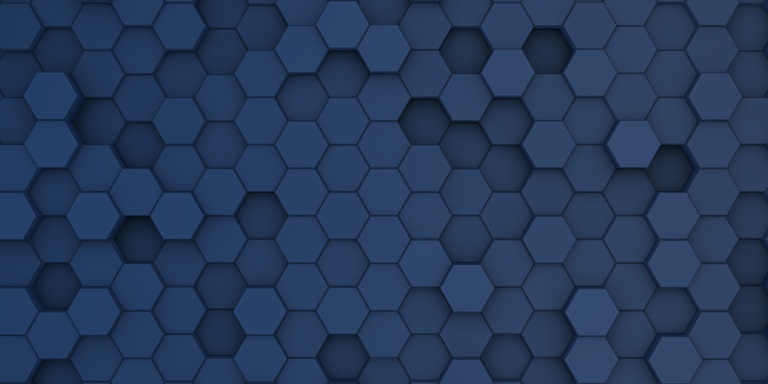
A WebGL 2 fragment shader for this background:

```glsl
#version 300 es
precision highp float;
// Wall of navy hexagonal blocks pushed to uneven heights, seen head on in soft light.

uniform vec2 u_resolution;
out vec4 fragColor;

const float ROW_PITCH = 0.1234;     // hexagon height, in canvas heights
const float ROOT3 = 1.7320508;
const float PERSPECTIVE = 0.032;    // growth of a block from lowest to highest
const int HEIGHT_STEPS = 20;
const int SAMPLES = 3;              // per axis, for smooth edges

const vec3 LEFT_BLUE = vec3(0.143, 0.252, 0.416);
const vec3 RIGHT_BLUE = vec3(0.204, 0.292, 0.432);
const vec3 WALL_NAVY = vec3(0.08, 0.17, 0.31);
const vec3 DEEP_NAVY = vec3(0.05, 0.11, 0.21);

float hash(vec2 p) {
    vec3 q = fract(vec3(p.xyx) * 0.1031 + 0.37);
    q += dot(q, q.yzx + 33.33);
    return fract((q.x + q.y) * q.z);
}

// Centre of the flat-topped hexagon holding p; rows are one unit apart.
vec2 hexCentre(vec2 p) {
    vec2 pitch = vec2(ROOT3, 1.0);
    vec2 even = pitch * floor(p / pitch + 0.5);
    vec2 odd = pitch * (floor(p / pitch) + 0.5);
    return distance(p, even) < distance(p, odd) ? even : odd;
}

// Integer label, equal for every pixel of one block.
vec2 hexLabel(vec2 centre) {
    return floor(centre * vec2(2.0 / ROOT3, 2.0) + 0.5);
}

// Most blocks sit near the middle height, a few far above or below.
float blockHeight(vec2 centre) {
    float r = 2.0 * hash(hexLabel(centre) + 71.0) - 1.0;
    return 0.5 + 0.5 * r * abs(r);
}

// Point of the block plane seen through p at a given height.
vec2 project(vec2 p, float height) {
    return p / (1.0 + PERSPECTIVE * (height - 0.5));
}

// Front face: seams on every edge, shadows beside taller neighbours.
vec3 shadeFace(vec2 local, vec2 centre, float height, vec3 base) {
    float shade = mix(0.86, 1.03, height);
    shade *= 0.98 + 0.04 * hash(hexLabel(centre) + 19.0);
    float seam = 1.0;
    float rim = 0.0;
    for (int i = 0; i < 6; i++) {
        float angle = radians(30.0 + 60.0 * float(i));
        vec2 side = vec2(cos(angle), sin(angle));
        float edge = 0.5 - dot(local, side);
        float rise = blockHeight(centre + side) - height;
        float shadow = max(rise, 0.0);
        float fromAbove = 0.7 + 0.3 * side.y;
        shade *= 1.0 - 0.75 * fromAbove * sqrt(shadow) * exp(-edge / (0.05 + 0.28 * shadow));
        seam = min(seam, mix(0.58, 1.0, smoothstep(0.006, 0.032, edge)));
        float band = smoothstep(0.02, 0.035, edge) - smoothstep(0.035, 0.06, edge);
        rim += band * max(-rise, 0.0) * 0.12;
    }
    return base * shade * seam * (1.0 + rim);
}

// Side wall: darker with depth below the front face.
vec3 shadeWall(float depth, vec3 base) {
    vec3 wall = mix(WALL_NAVY, base * 0.55, 0.35);
    return mix(wall, DEEP_NAVY, smoothstep(0.0, 0.6, depth));
}

// Walk from the highest plane to the lowest until a block is met.
vec3 traceBlocks(vec2 p, vec3 base) {
    for (int i = 0; i <= HEIGHT_STEPS; i++) {
        float level = 1.0 - float(i) / float(HEIGHT_STEPS);
        vec2 centre = hexCentre(project(p, level));
        float height = blockHeight(centre);
        if (height >= level) {
            vec2 face = project(p, height);
            if (distance(hexCentre(face), centre) < 0.1) {
                return shadeFace(face - centre, centre, height, base);
            }
            return shadeWall(height - level, base);
        }
    }
    return DEEP_NAVY;
}

void main() {
    vec3 total = vec3(0.0);
    for (int y = 0; y < SAMPLES; y++) {
        for (int x = 0; x < SAMPLES; x++) {
            vec2 jitter = (vec2(x, y) + 0.5) / float(SAMPLES) - 0.5;
            vec2 p = (gl_FragCoord.xy + jitter - 0.5 * u_resolution) / u_resolution.y;
            vec3 base = mix(LEFT_BLUE, RIGHT_BLUE, smoothstep(-1.0, 0.8, p.x));
            base *= 1.0 - 0.06 * dot(p, p);    // gentle falloff to the corners
            total += traceBlocks(p / ROW_PITCH, base);
        }
    }
    fragColor = vec4(total / float(SAMPLES * SAMPLES), 1.0);
}
```
